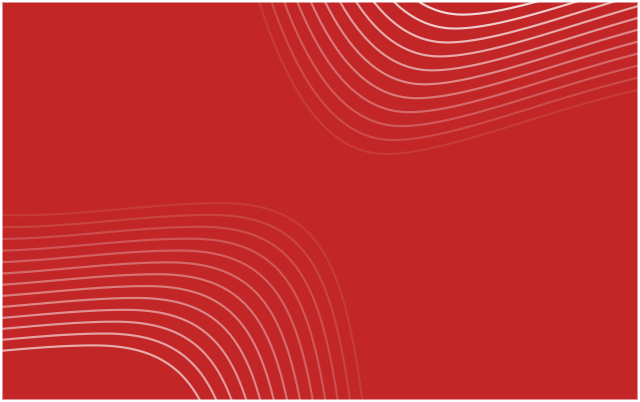
This background is drawn by a WebGL 1 fragment shader. Its source:

```glsl
precision highp float;
// Red card with a thin white frame and two fans of pale contour lines.
// Each fan repeats one smooth curve (two joined cubic Beziers) at a fixed
// step, and its lines grow more opaque toward the corner.

uniform vec2 u_resolution;

// Layout grid spanning the whole canvas, origin at the lower left
const vec2 GRID = vec2(768.0, 483.0);
const vec3 RED = vec3(0.76, 0.15, 0.15);
const vec3 WHITE = vec3(1.0);
const float FRAME = 3.0;
const float LINE_HALF_WIDTH = 1.3;
const int MAX_LINES = 13;

// Lower left fan
const float LOW_COUNT = 13.0;
const vec2 LOW_STEP = vec2(-12.67, -14.25);
const vec2 LOW_OPACITY = vec2(0.09, 0.62);

// Upper right fan
const float HIGH_COUNT = 11.0;
const vec2 HIGH_STEP = vec2(9.2, 16.75);
const vec2 HIGH_OPACITY = vec2(0.09, 0.82);

vec2 bezier(vec2 a, vec2 b, vec2 c, vec2 d, float u) {
  float v = 1.0 - u;
  return v * v * v * a + 3.0 * u * v * (v * b + u * c) + u * u * u * d;
}

vec2 bezierTangent(vec2 a, vec2 b, vec2 c, vec2 d, float u) {
  float v = 1.0 - u;
  return v * v * (b - a) + 2.0 * u * v * (c - b) + u * u * (d - c);
}

// Approximate distance to a cubic whose x always increases
float curveDistance(vec2 p, vec2 a, vec2 b, vec2 c, vec2 d) {
  float u = 0.5;
  float stride = 0.25;
  for (int i = 0; i < 14; i++) {
    u += bezier(a, b, c, d, u).x < p.x ? stride : -stride;
    stride *= 0.5;
  }
  vec2 tangent = normalize(bezierTangent(a, b, c, d, u));
  float overshoot = abs(p.x - clamp(p.x, a.x, d.x));
  return abs(p.y - bezier(a, b, c, d, u).y) * tangent.x + overshoot;
}

// Outermost line of each fan: two cubics joined at a level point
float lowCurve(vec2 p) {
  vec2 crest = vec2(265.0, 239.0);
  if (p.x < crest.x) {
    return curveDistance(p, vec2(0.0, 225.0), vec2(80.0, 221.0),
                         vec2(180.0, 239.0), crest);
  }
  return curveDistance(p, crest, vec2(387.0, 239.0),
                       vec2(413.0, 165.0), vec2(436.0, -7.0));
}

float highCurve(vec2 p) {
  vec2 trough = vec2(463.0, 298.0);
  if (p.x < trough.x) {
    return curveDistance(p, vec2(307.0, 493.0), vec2(340.0, 388.0),
                         vec2(385.0, 298.0), trough);
  }
  return curveDistance(p, trough, vec2(535.0, 298.0),
                       vec2(660.0, 353.0), vec2(775.0, 377.0));
}

float lineCoverage(float dist, float pixel) {
  return clamp((LINE_HALF_WIDTH - dist) / pixel + 0.5, 0.0, 1.0);
}

void main() {
  vec2 p = gl_FragCoord.xy / u_resolution * GRID;
  float pixel = GRID.x / u_resolution.x;
  vec3 color = RED;

  // Both fans, from the faint outer line inward
  for (int i = 0; i < MAX_LINES; i++) {
    float n = float(i);
    float low = lineCoverage(lowCurve(p - n * LOW_STEP), pixel);
    color = mix(color, WHITE,
                low * mix(LOW_OPACITY.x, LOW_OPACITY.y, n / (LOW_COUNT - 1.0)));
    if (n < HIGH_COUNT) {
      float high = lineCoverage(highCurve(p - n * HIGH_STEP), pixel);
      color = mix(color, WHITE,
                  high * mix(HIGH_OPACITY.x, HIGH_OPACITY.y, n / (HIGH_COUNT - 1.0)));
    }
  }

  // White frame
  vec2 edge = min(p, GRID - p);
  float inside = clamp((min(edge.x, edge.y) - FRAME) / pixel + 0.5, 0.0, 1.0);
  gl_FragColor = vec4(mix(WHITE, color, inside), 1.0);
}
```
